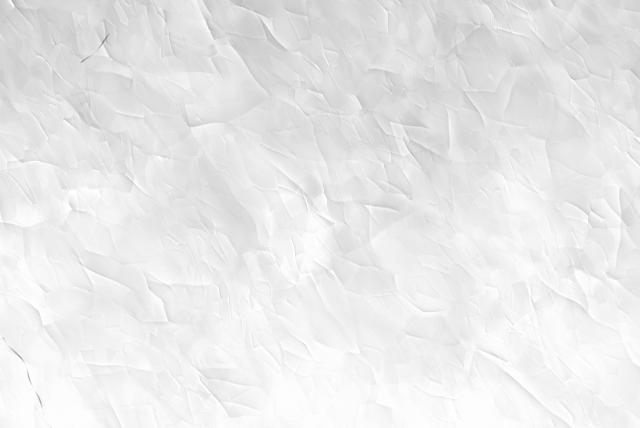
This texture is drawn by a Shadertoy shader. Its source:

```glsl
vec2 hash2(vec2 c) {
    vec3 q = fract(vec3(c.xyx) * vec3(0.1031, 0.1030, 0.0973));
    q += dot(q, q.yzx + 33.33);
    return fract((q.xx + q.yz) * q.zy);
}

mat2 turn(float a) {
    return mat2(cos(a), sin(a), -sin(a), cos(a));
}

// Layered sines, roughly -1 to 1
float waves(vec2 p) {
    return 0.5 * sin(p.x + 1.7 * sin(p.y * 0.8))
         + 0.3 * sin(p.y * 1.9 - p.x * 0.9 + 2.0)
         + 0.2 * sin(p.x * 3.1 + p.y * 2.3 + 4.0);
}

// Cellular facets: x = flat tone of the facet, y = relief of its creases
vec2 crumple(vec2 p, vec2 light, float soft) {
    vec2 cell = floor(p), home = cell, toHome = vec2(0.0);
    float nearest = 9.0;
    for (int j = -1; j <= 1; j++)
    for (int i = -1; i <= 1; i++) {
        vec2 id = cell + vec2(i, j);
        vec2 r = id + hash2(id) - p;
        if (dot(r, r) < nearest) {
            nearest = dot(r, r);
            home = id;
            toHome = r;
        }
    }

    float own = hash2(home + 71.0).x - 0.5;
    float tone = own + 0.8 * dot(hash2(home + 19.0) - 0.5, toHome);
    float relief = 0.0;
    for (int j = -2; j <= 2; j++)
    for (int i = -2; i <= 2; i++) {
        if (i == 0 && j == 0) continue;
        vec2 id = home + vec2(i, j);
        vec2 r = id + hash2(id) - p;
        vec2 across = normalize(r - toHome);
        float d = dot(0.5 * (toHome + r), across);
        vec2 edge = hash2(home + id + 137.0);

        // Some borders are crisp, others fade into the next facet
        float other = hash2(id + 71.0).x - 0.5;
        float width = mix(0.03, 0.3, edge.x);
        tone += 0.5 * (other - own) * (1.0 - smoothstep(0.0, width, d));

        // Each crease is lit on one side and shaded on the other
        float strength = edge.y * edge.y * (edge.x > 0.5 ? 1.0 : -1.0);
        relief += strength * dot(across, light)
                * smoothstep(0.0, soft, d) * exp(-d / mix(0.04, 0.1, edge.x));
    }
    return vec2(tone, relief);
}

float segment(vec2 p, vec2 a, vec2 b) {
    vec2 ab = b - a;
    return length(p - a - ab * clamp(dot(p - a, ab) / dot(ab, ab), 0.0, 1.0));
}

void mainImage(out vec4 fragColor, in vec2 fragCoord) {
    vec2 uv = fragCoord / iResolution.y;
    float pixel = 1.0 / iResolution.y;
    vec2 light = normalize(vec2(0.65, 0.75));

    // Bend the folds slightly
    vec2 bent = uv + 0.018 * vec2(waves(uv * 9.0), waves(uv.yx * 8.0 + 5.0))
                   + 0.006 * vec2(waves(uv.yx * 31.0), waves(uv * 29.0 + 3.0));

    // Broad shade from the top, with soft upright bends
    float paper = 0.975 - 0.142 * pow(uv.y, 1.3);
    paper += 0.007 * waves(vec2(uv.x * 17.0, uv.y * 3.0));
    paper += 0.007 * waves(uv * 5.0 + 1.0);

    // Facets from large to small, the small ones gathered in patches
    float scale = 4.4, facets = 0.052, creases = 0.085;
    float depth = mix(0.8, 1.15, uv.y);
    for (int k = 0; k < 5; k++) {
        float layer = float(k);
        float angle = -0.7 + 0.55 * sin(layer * 2.2);
        vec2 p = turn(angle) * bent * scale * vec2(1.4, 0.75) + 17.0 * layer;
        vec2 fold = crumple(p, turn(angle) * light, pixel * scale);
        float patches = smoothstep(-0.5, 0.5, waves(uv * 9.0 + layer * 2.7));
        float amount = depth * mix(1.0, mix(0.4, 1.4, patches), min(layer, 1.0));

        // Creases come and go along their length
        float broken = mix(0.15, 1.35, smoothstep(-0.4, 0.5, waves(uv * 21.0 + layer * 4.1)));
        paper += amount * (facets * fold.x + creases * broken * fold.y);
        scale *= 1.65;
        facets *= 0.84;
        creases *= 1.04;
    }

    // Hairline cracks near the left side
    vec2 q = uv + 0.003 * vec2(sin(uv.y * 70.0), sin(uv.x * 90.0));
    float crack = min(segment(q, vec2(0.19, 0.852), vec2(0.258, 0.918)),
                  min(segment(q, vec2(0.01, 0.213), vec2(0.062, 0.138)),
                      segment(q, vec2(0.062, 0.138), vec2(0.104, 0.033))));
    float gap = 0.55 + 0.45 * sin(uv.y * 120.0);
    paper -= 0.32 * gap * (1.0 - smoothstep(0.0, 0.0008 + pixel, crack));

    // Ease the brightest folds below white
    paper = min(paper, 0.965 + 0.03 * tanh((paper - 0.965) / 0.03));
    fragColor = vec4(vec3(clamp(paper, 0.0, 1.0)), 1.0);
}
```
